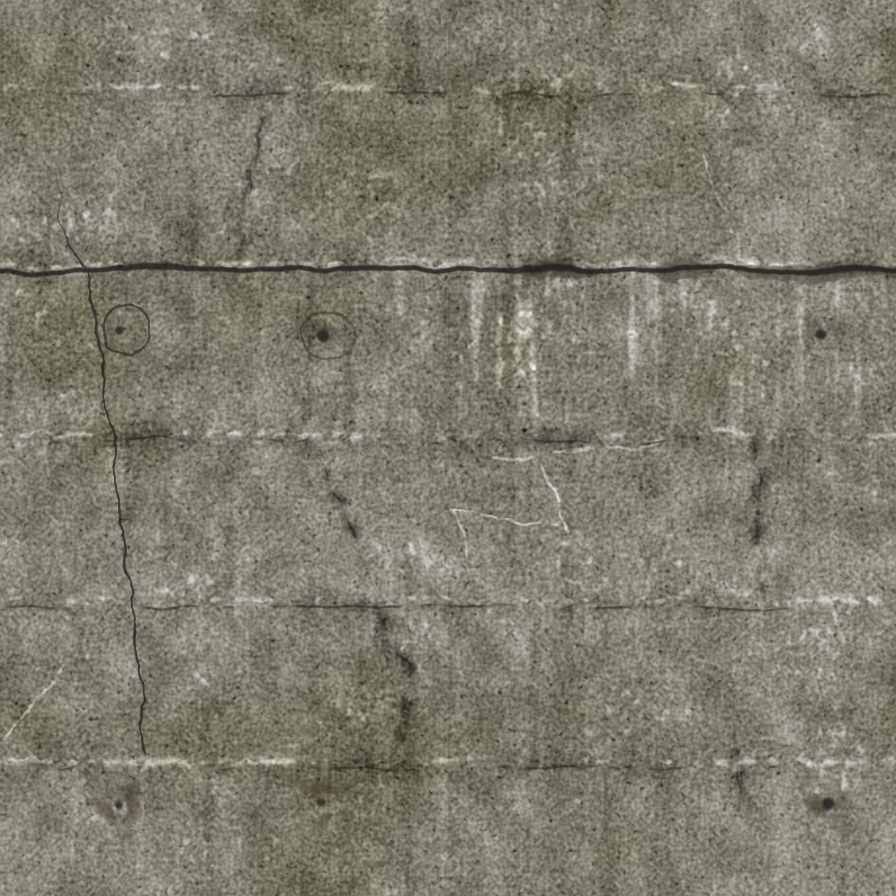
A WebGL 1 fragment shader for this texture:

```glsl
precision highp float;
// Weathered board-marked concrete: one seamless tile with five casting seams,
// cracks, lime deposits and rusty tie holes. Periodic gradient noise builds the
// mottled surface; noise-warped distances draw the seams and cracks.
uniform vec2 u_resolution;

vec2 hash(vec2 p) {
  vec3 q = fract(p.xyx * vec3(.1031, .1030, .0973));
  q += dot(q, q.yzx + 33.33);
  return fract((q.xx + q.yz) * q.zy);
}

float corner(vec2 cell, vec2 f, vec2 offset, vec2 cells) {
  vec2 gradient = hash(mod(cell + offset, cells) + cells * 1.7) * 2. - 1.;
  return dot(gradient, f - offset);
}

// Gradient noise that wraps after the given number of cells
float noise(vec2 uv, vec2 cells) {
  vec2 p = uv * cells, i = floor(p), f = fract(p);
  vec2 u = f * f * f * (f * (f * 6. - 15.) + 10.);
  float low = mix(corner(i, f, vec2(0), cells), corner(i, f, vec2(1, 0), cells), u.x);
  float high = mix(corner(i, f, vec2(0, 1), cells), corner(i, f, vec2(1), cells), u.x);
  return 1.5 * mix(low, high, u.y);
}

float fbm(vec2 uv, vec2 cells) {
  float sum = 0., amp = .5;
  for (int i = 0; i < 5; i++) {
    sum += amp * noise(uv, cells);
    cells *= 2.;
    amp *= .5;
  }
  return sum;
}

float line(float d, float width) {
  return 1. - smoothstep(width * .4, width + 1. / min(u_resolution.x, u_resolution.y), d);
}

float segment(vec2 p, vec2 a, vec2 b) {
  vec2 ab = b - a;
  return length(p - a - ab * clamp(dot(p - a, ab) / dot(ab, ab), 0., 1.));
}

void main() {
  vec2 uv = gl_FragCoord.xy / u_resolution;

  // Mottled surface, grain, pale flecks and pits
  float cloud = fbm(uv, vec2(4));
  float speck = fbm(uv + .31, vec2(24));
  float powder = smoothstep(-.08, .32, fbm(uv + .6, vec2(7)));
  float tone = .505 + .15 * cloud + .17 * speck;
  tone += .15 * noise(uv, vec2(230)) + .09 * noise(uv, vec2(128));
  tone += .2 * powder * smoothstep(.1, .75, noise(uv, vec2(110, 90)) + .6 * speck);
  tone -= .16 * smoothstep(.3, .8, noise(uv, vec2(170)));

  // Vertical runs, strongest below the open seam, and a faint panel joint
  float runBand = smoothstep(.5, .57, uv.y) * smoothstep(.72, .68, uv.y);
  float runs = noise(uv, vec2(80, 5)) + .5 * speck;
  tone += (.03 + .12 * runBand * smoothstep(.35, .5, uv.x)) * smoothstep(.1, .6, runs);
  tone -= .06 * smoothstep(.15, .7, noise(uv + .4, vec2(45, 4)));
  float joint = smoothstep(-.001, .001, uv.x - .5);
  tone -= .035 * joint * exp(-14. * abs(uv.x - .5));

  // Casting seams: soft shadow, chipped lime edge, hairline; the second is open
  float shadow = 0., stain = 0.;
  for (int i = 0; i < 5; i++) {
    float k = float(i);
    float open = 1. - step(.5, abs(k - 1.));
    vec2 along = vec2(uv.x, k * .23 + .1);
    float wear = noise(along, vec2(9));
    float chips = noise(uv + k * .1, vec2(70, 110));
    float d = uv.y - (.898 - .188 * k - .012 * sin(k * .785));
    d -= .014 * fbm(along, vec2(10));
    tone -= .12 * exp(-d * d * 6000.) * smoothstep(-.3, .5, wear + .5 * chips);
    float lime = exp(-pow((d - .004) / .005, 2.));
    tone += .27 * lime * smoothstep(-.05, .5, chips - .7 * wear);
    float hairline = line(abs(d + .003), .0012 + open * (.0018 + .004 * max(wear, 0.)));
    shadow = max(shadow, hairline * mix(.5 * smoothstep(-.1, .4, wear + .5 * chips), .8, open));
    float reach = .035 * noise(along + .07, vec2(13)) + .004 * chips + .003;
    float damp = smoothstep(0., .004, reach - abs(d + .005));
    stain = max(stain, open * damp * smoothstep(.35, .55, uv.x));
  }

  // Dark fissures: a ragged damp band around a thin core
  vec2 p = uv + .022 * vec2(fbm(uv, vec2(14)), fbm(uv + .53, vec2(14)));
  float fissure = segment(p, vec2(.293, .875), vec2(.267, .72));
  fissure = min(fissure, segment(p, vec2(.34, .515), vec2(.4, .4)));
  fissure = min(fissure, segment(p, vec2(.41, .325), vec2(.455, .26)));
  fissure = min(fissure, segment(p, vec2(.455, .26), vec2(.45, .155)));
  fissure = min(fissure, segment(p, vec2(.84, .505), vec2(.855, .32)));
  fissure = min(fissure, segment(p, vec2(.827, .16), vec2(.82, .1)));
  float ragged = smoothstep(-.35, .4, noise(uv, vec2(60, 40)));
  tone -= .2 * ragged * exp(-pow(fissure / .009, 2.));
  shadow = max(shadow, .5 * ragged * line(fissure, .0012));

  // Long open crack on the left
  float crack = segment(p, vec2(.06, .8), vec2(.108, .64));
  crack = min(crack, segment(p, vec2(.108, .64), vec2(.167, .16)));
  shadow = max(shadow, .75 * line(crack, .0012) * smoothstep(.84, .68, uv.y));

  // Lime-filled veins
  float vein = segment(p, vec2(.505, .43), vec2(.62, .415));
  vein = min(vein, segment(p, vec2(.508, .43), vec2(.53, .365)));
  vein = min(vein, segment(p, vec2(.6, .49), vec2(.632, .408)));
  vein = min(vein, segment(p, vec2(.55, .485), vec2(.73, .505)));
  vein = min(vein, segment(p, vec2(0., .17), vec2(.08, .26)));
  vein = min(vein, segment(p, vec2(.79, .83), vec2(.815, .74)));
  tone += .22 * line(vein, .0018) * smoothstep(-.4, .2, noise(uv, vec2(50)));

  // Tie holes in two rows of three, with rust and a fading washer ring
  float rust = 0.;
  for (int i = 0; i < 6; i++) {
    float k = float(i), column = mod(k, 3.), row = floor(k / 3.);
    vec2 center = vec2(.135 + .222 * column + .17 * column * (column - 1.), .63 - .53 * row);
    vec2 q = uv - center - .012 * (hash(vec2(k, 7.)) - .5);
    float radius = length(q) + .006 * speck;
    float spread = exp(-radius * radius * 1100.) * smoothstep(-.25, .35, noise(uv + .2, vec2(45)));
    rust = max(rust, spread * (.35 + .3 * row));
    float ring = line(abs(length(q - vec2(.008, 0.)) - .028 + .012 * speck), .0012);
    shadow = max(shadow, ring * .6 * (1. - row) * (1. - .4 * column));
    shadow = max(shadow, .8 * line(radius, .0065));
  }

  // Warm grey, more neutral in darks and lights
  tone = mix(tone, .33 + .3 * (tone - .5), .75 * stain);
  float offset = tone - .5;
  vec3 color = vec3(tone, tone - .01, tone - .06 + .48 * offset * offset);
  color.b -= .03 * smoothstep(0., .3, -cloud);
  color = mix(color, vec3(.24, .19, .14), rust);
  color = mix(color, vec3(.12, .12, .11), shadow);
  gl_FragColor = vec4(clamp(color, 0., 1.), 1.);
}
```
